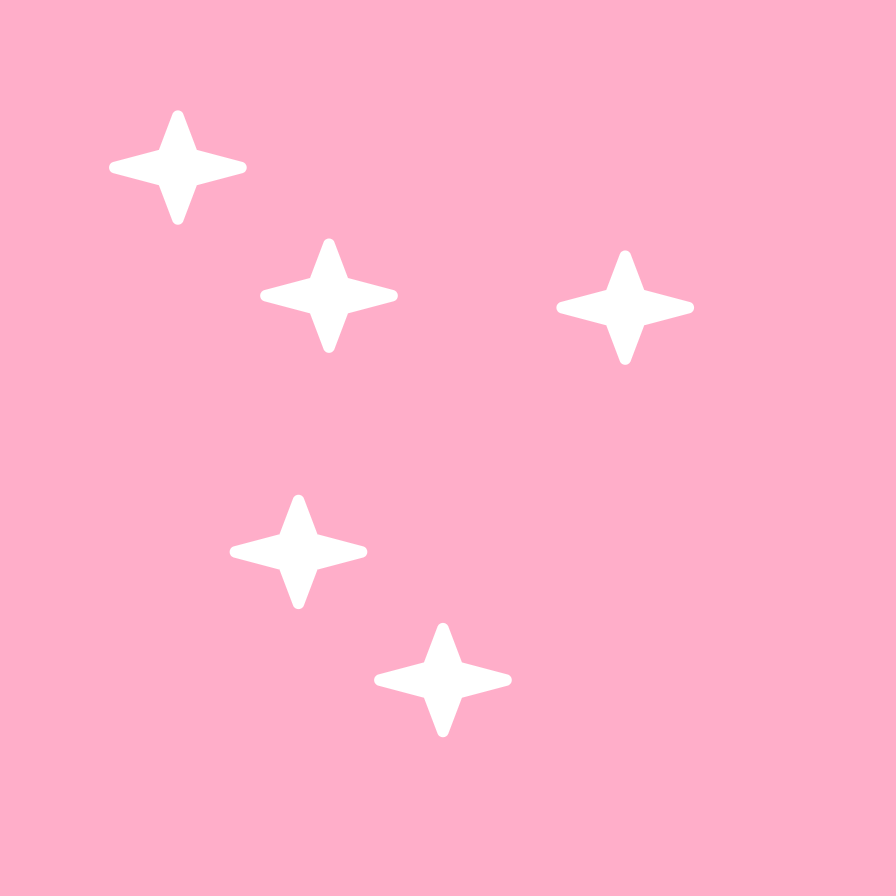
Write a WebGL 1 fragment shader that draws this pattern.

```glsl
precision highp float;
uniform vec2 u_resolution;

#define PINK vec3(1.0, 0.682, 0.788)
#define WHITE vec3(1.0)
#define STAR_COUNT 5
#define ARM_REACH vec2(0.0703, 0.0573)
#define WAIST vec2(0.0163, 0.0143)
#define TIP_RADIUS 0.0065
#define SCATTER_ORIGIN vec2(0.145, 0.813)
#define SCATTER_WIDTH 0.592
#define ROW_STEP 0.143
#define COLUMN_STEP 0.397
#define RIPPLE 0.055
#define LIFT 0.13

float cross2(vec2 a, vec2 b) {
  return a.x * b.y - a.y * b.x;
}

float segmentDistance(vec2 p, vec2 a, vec2 b) {
  vec2 ab = b - a;
  float t = clamp(dot(p - a, ab) / dot(ab, ab), 0.0, 1.0);
  return length(p - a - ab * t);
}

// Signed distance to a four-pointed star with rounded tips
float starDistance(vec2 p) {
  p = abs(p);
  vec2 sideTip = vec2(ARM_REACH.x, 0.0);
  vec2 topTip = vec2(0.0, ARM_REACH.y);
  float edge = min(segmentDistance(p, WAIST, sideTip),
                   segmentDistance(p, WAIST, topTip));
  // The interior is the union of the half planes behind both edges
  float belowSide = cross2(sideTip - WAIST, p - WAIST);
  float besideTop = cross2(p - WAIST, topTip - WAIST);
  float side = min(belowSide, besideTop) < 0.0 ? -1.0 : 1.0;
  return side * edge - TIP_RADIUS;
}

// Descending rows with a wrapping, rippled column offset
vec2 starCenter(float index) {
  float column = fract(0.05 + COLUMN_STEP * index);
  float x = SCATTER_WIDTH * column + RIPPLE * sin(9.0 * column);
  float y = LIFT * smoothstep(0.65, 0.85, column) - ROW_STEP * index;
  return SCATTER_ORIGIN + vec2(x, y);
}

void main() {
  float scale = min(u_resolution.x, u_resolution.y);
  vec2 uv = gl_FragCoord.xy / scale;

  float nearest = 1.0;
  for (int i = 0; i < STAR_COUNT; i++) {
    nearest = min(nearest, starDistance(uv - starCenter(float(i))));
  }

  // Edge blend about one pixel wide
  float coverage = clamp(0.5 - nearest * scale, 0.0, 1.0);
  gl_FragColor = vec4(mix(PINK, WHITE, coverage), 1.0);
}
```
